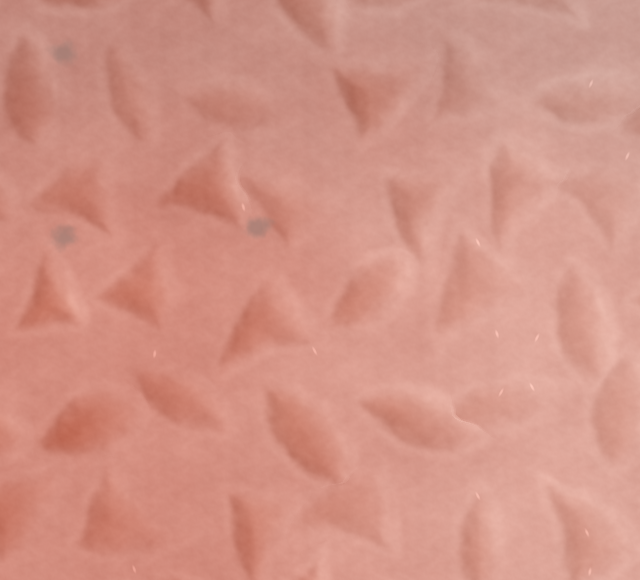
A Shadertoy shader for this texture:

```glsl
// Soft pink surface pressed with scattered leaf and triangle dents.
// A jittered grid places the dents; their distance field becomes a depth
// map, which is lit from the lower left over a broad colour gradient.

const float ROWS = 5.3;             // dents per canvas height
const float JITTER = 0.40;          // wander inside a cell
const float STAGGER = 0.2;          // sideways shift of alternate rows
const float LEAF_LENGTH = 0.112;    // half sizes, in canvas heights
const float LEAF_WIDTH = 0.047;
const float TRIANGLE_WIDTH = 0.074;
const float ROUNDING = 0.010;       // rounds off the middle ridges
const float WALL = 0.020;           // width of the sloping wall
const float RIM_SOFT = 0.007;
const float SHADOW = 0.140;
const float HIGHLIGHT = 0.13;
const vec2 SLOPE_DIR = vec2(0.93, 0.36);

const vec3 LOW_LEFT = vec3(0.830, 0.556, 0.499);
const vec3 LOW_RIGHT = vec3(0.862, 0.644, 0.594);
const vec3 TOP_LEFT = vec3(0.766, 0.540, 0.494);
const vec3 TOP_RIGHT = vec3(0.785, 0.605, 0.565);
const vec3 DENT_TINT = vec3(-0.034, -0.070, -0.086);
const vec3 PALE = vec3(0.7, 1.0, 1.0);
const vec3 STAIN = vec3(0.60, 0.48, 0.45);

vec2 hash2(vec2 p) {
    vec3 q = fract(p.xyx * vec3(0.1031, 0.1030, 0.0973));
    q += dot(q, q.yzx + 33.33);
    return fract((q.xx + q.yz) * q.zy);
}

// Layered sines, roughly -1 to 1
float ripple(vec2 p) {
    float sum = 0.0, amp = 0.5;
    for (int i = 0; i < 4; i++) {
        sum += amp * sin(p.x + 1.7 * sin(p.y)) * cos(p.y - 1.3 * sin(0.7 * p.x));
        p = mat2(1.5, 1.2, -1.2, 1.5) * p + 2.3;
        amp *= 0.55;
    }
    return sum;
}

float softAbs(float x) { return sqrt(x * x + ROUNDING * ROUNDING); }

float softMax(float a, float b) { return 0.5 * (a + b + softAbs(a - b)); }

float leaf(vec2 p, float len, float wid) {
    float radius = (len * len + wid * wid) / (2.0 * wid);
    return length(vec2(softAbs(p.x) + radius - wid, p.y)) - radius;
}

// Long triangle with slightly bent sides
float triangle(vec2 p, float len, float wid) {
    p.x += 2.2 * p.y * p.y;
    vec2 normal = normalize(vec2(1.6 * len, wid));
    float side = dot(normal, vec2(softAbs(p.x), p.y - len));
    return softMax(side, -p.y - 0.6 * len);
}

// x: distance to the nearest dent, y: its strength, z: place across it
vec3 dents(vec2 p) {
    p += 0.011 * vec2(ripple(p * 17.0), ripple(p.yx * 19.0 + 4.0));
    vec2 cell = floor(p * ROWS);
    vec3 nearest = vec3(1.0, 0.0, 0.0);
    for (int j = -1; j <= 1; j++)
    for (int i = -1; i <= 1; i++) {
        vec2 id = cell + vec2(i, j);
        vec2 place = hash2(id + 11.0), kind = hash2(id + 57.0), form = hash2(id + 93.0);
        vec2 center = id + 0.5 + JITTER * (place - 0.5);
        center.x += STAGGER * (2.0 * mod(id.y, 2.0) - 1.0);
        vec2 away = p - center / ROWS;
        float angle = 6.2832 * kind.x, c = cos(angle), s = sin(angle);
        vec2 q = mat2(c, s, -s, c) * away;
        float size = mix(0.8, 1.06, form.x);
        float d = kind.y < 0.58
            ? leaf(q, LEAF_LENGTH * size, LEAF_WIDTH * mix(0.7, 1.1, form.y))
            : triangle(q, LEAF_LENGTH * size, TRIANGLE_WIDTH * mix(0.7, 1.1, form.y));
        if (d < nearest.x) nearest = vec3(d, mix(0.6, 1.15, place.x), dot(away, SLOPE_DIR));
    }
    return nearest;
}

// Crisp at the rim, levelling out towards the middle
float depth(vec2 p) {
    vec3 dent = dents(p);
    float inside = 0.5 * (sqrt(dent.x * dent.x + RIM_SOFT * RIM_SOFT) - dent.x);
    return dent.y * (1.0 - exp(-inside / WALL));
}

void mainImage(out vec4 fragColor, in vec2 fragCoord) {
    vec2 uv = fragCoord / iResolution.xy;
    vec2 p = fragCoord / iResolution.y;

    // Broad colour drift
    float cloud = ripple(p * 6.0 + 1.0);
    float right = smoothstep(0.2, 0.95, uv.x + 0.10 * cloud);
    float top = smoothstep(0.45, 1.0, uv.y + 0.07 * cloud);
    vec3 col = mix(mix(LOW_LEFT, LOW_RIGHT, right), mix(TOP_LEFT, TOP_RIGHT, right), top);
    col += 0.032 * ripple(p * 10.0 + 7.0) * PALE;

    // Dents: floor tinted on the shaded side, lit walls, pale halo
    vec2 e = vec2(0.004, 0.0);
    float pressed = depth(p);
    vec2 grad = vec2(depth(p + e.xy) - depth(p - e.xy),
                     depth(p + e.yx) - depth(p - e.yx)) / (2.0 * e.x);
    float slope = dot(grad, SLOPE_DIR) * WALL;
    vec3 dent = dents(p);
    float halo = exp(-pow((dent.x - 0.010) / 0.010, 2.0)) * dent.y;
    float patchy = 0.7 + 0.7 * ripple(p * 13.0 + 3.0);
    float shaded = clamp(1.05 - 9.0 * dent.z, 0.35, 1.5);
    col += DENT_TINT * pressed * shaded * mix(1.2, 0.65, right) * mix(1.0, 0.7, top);
    col -= SHADOW * max(slope, 0.0) * vec3(0.85, 1.0, 1.05) * mix(1.1, 0.85, right);
    col += HIGHLIGHT * max(-slope, 0.0) * patchy * PALE;
    col += 0.034 * halo * patchy * PALE;

    // Smeared veil, mottling and soft grain
    col += 0.013 * ripple(p * vec2(16.0, 34.0) + 2.0) * PALE;
    col += 0.015 * ripple(p * 60.0) + 0.016 * ripple(p * 150.0 + 5.0) * PALE;

    // Rare grey stains
    vec2 spot = p * 6.0, rnd = hash2(floor(spot) + 31.0);
    vec2 off = fract(spot) - mix(vec2(0.3), vec2(0.7), rnd);
    float ragged = length(off * vec2(1.0, 1.3)) + 0.09 * ripple(p * 55.0);
    float stain = 1.0 - smoothstep(0.02, 0.20, ragged);
    col = mix(col, STAIN, 0.6 * stain * step(0.85, rnd.x) * step(uv.x, 0.5));

    // Tiny slanted glints
    vec2 fleck = p * 32.0, seed = hash2(floor(fleck) + 5.0);
    vec2 g = fract(fleck) - 0.5 + 0.3 * (seed.yy - 0.5) * vec2(1.0, -1.0);
    g = vec2(g.x + (seed.y - 0.5) * g.y, 0.4 * g.y);
    float glint = 1.0 - smoothstep(0.02, 0.12, length(g));
    col += 0.10 * glint * step(0.988, seed.x);

    fragColor = vec4(col, 1.0);
}
```
